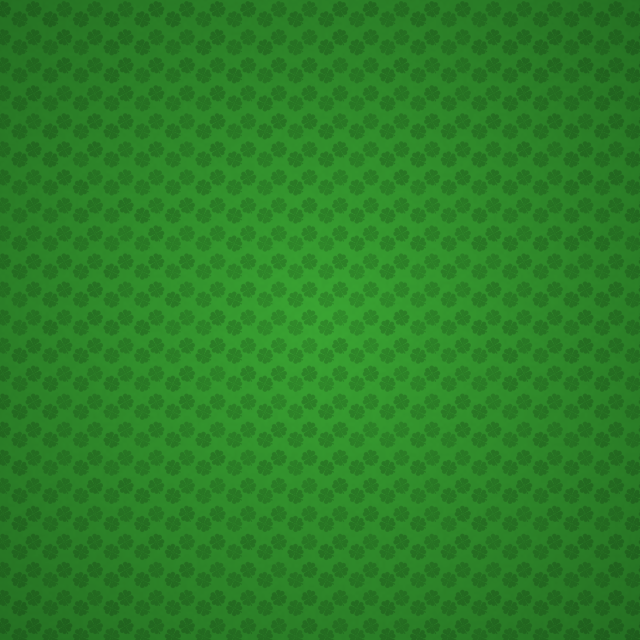
Write a Shadertoy shader that draws this pattern.

```glsl
// Two interleaved lattices of small four-leaf clovers, tone on tone green.
// Each clover is a distance function folded into one half leaf; a radial
// gradient lights the cloth, with faint mottling and a tone shift per clover.

const vec2 CELL = vec2(0.0479, 0.0438);       // lattice spacing
const vec2 ANCHOR_LOW = vec2(0.0306, 0.0302); // first clover of each lattice,
const vec2 ANCHOR_HIGH = vec2(0.0525, 0.0144);// measured from the top left
const float CLOVER_RADIUS = 0.0136;

float hash(vec2 p) {
    return fract(sin(dot(p, vec2(127.1, 311.7))) * 43758.5453);
}

float valueNoise(vec2 p) {
    vec2 i = floor(p), f = fract(p);
    f = f * f * (3.0 - 2.0 * f);
    return mix(mix(hash(i), hash(i + vec2(1, 0)), f.x),
               mix(hash(i + vec2(0, 1)), hash(i + vec2(1, 1)), f.x), f.y);
}

vec2 rotate(vec2 p, float angle) {
    float c = cos(angle), s = sin(angle);
    return vec2(c * p.x - s * p.y, s * p.x + c * p.y);
}

// Segment from a to b whose radius grows from ra to rb
float taperedSegment(vec2 p, vec2 a, vec2 b, float ra, float rb) {
    vec2 axis = b - a;
    float t = clamp(dot(p - a, axis) / dot(axis, axis), 0.0, 1.0);
    return length(p - a - axis * t) - mix(ra, rb, t);
}

// Four heart-shaped leaves and a short stem, about one unit in radius
float cloverDistance(vec2 p) {
    float stem = taperedSegment(p, vec2(0.0), vec2(0.6, 0.72), 0.03, 0.07);
    vec2 q = abs(p);
    if (q.y > q.x) q = q.yx;
    float leaf = taperedSegment(q, vec2(0.0), vec2(0.62, 0.22), 0.02, 0.27);
    return min(leaf, stem);
}

// Returns coverage in x and the random tone of the clover in y
vec2 cloverLattice(vec2 p, vec2 anchor, float angle, float blur) {
    vec2 id = floor((p - anchor) / CELL + 0.5);
    vec2 local = p - anchor - id * CELL;
    float d = cloverDistance(rotate(local, angle) / CLOVER_RADIUS) * CLOVER_RADIUS;
    return vec2(1.0 - smoothstep(-blur, blur, d), hash(id + anchor * 100.0));
}

void mainImage(out vec4 fragColor, in vec2 fragCoord) {
    vec2 uv = fragCoord / iResolution.xy;
    vec2 p = vec2(uv.x, 1.0 - uv.y);
    float blur = max(0.0009, 0.75 / iResolution.y);

    // Radial light over the cloth
    float falloff = length(uv - 0.5) / 0.7071;
    vec3 color = mix(vec3(0.225, 0.645, 0.198), vec3(0.142, 0.438, 0.134), falloff);

    // Clovers
    vec2 low = cloverLattice(p, ANCHOR_LOW, 0.35, blur);
    vec2 high = cloverLattice(p, ANCHOR_HIGH, -0.28, blur);
    color *= 1.0 - low.x * mix(0.14, 0.18, low.y);
    color *= 1.0 - high.x * mix(0.14, 0.18, high.y);

    // Faint mottling
    color *= 1.0 + 0.025 * (valueNoise(p * 190.0) - 0.5);
    fragColor = vec4(color, 1.0);
}
```
